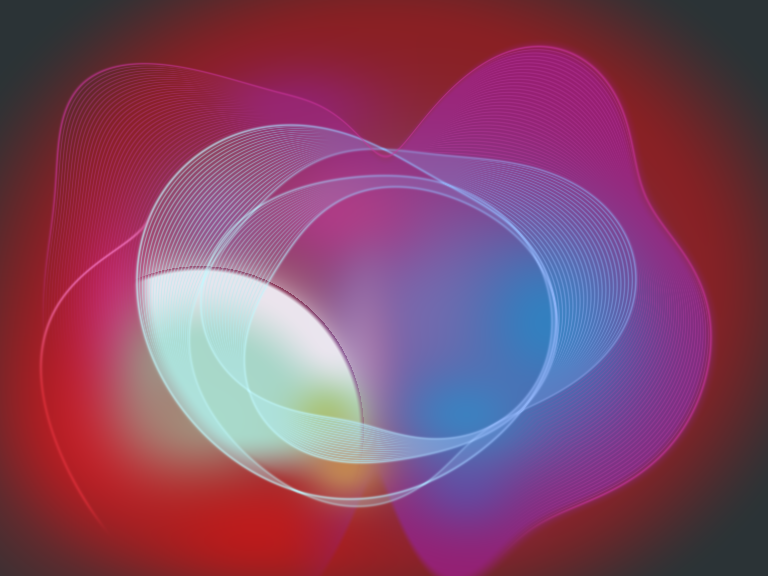
Write a Shadertoy shader that draws this background.

```glsl
// Translucent twisted line ribbons around a glowing heart of colour on dark red.

// Soft elliptical patch of colour.
void glow(inout vec3 colour, vec2 p, vec2 centre, vec2 size, vec3 tint) {
    vec2 q = (p - centre) / size;
    colour = mix(colour, tint, exp(-dot(q, q)));
}

// Closed curve: radius as a sum of four angular harmonics.
float loopRadius(float a, float mean, vec2 k1, vec2 k2, vec2 k3, vec2 k4) {
    return mean + dot(k1, vec2(cos(a), sin(a))) + dot(k2, vec2(cos(2.0 * a), sin(2.0 * a)))
         + dot(k3, vec2(cos(3.0 * a), sin(3.0 * a))) + dot(k4, vec2(cos(4.0 * a), sin(4.0 * a)));
}

// Periodic bump around an angle in degrees.
float bump(float a, float degreesAt, float width) {
    return exp(2.0 * (cos(a - radians(degreesAt)) - 1.0) / (width * width));
}

// Bright thin curve at signed distance d.
float edge(float d, float width) {
    return exp(-d * d / (width * width));
}

// Fine lines spread between two curves; x is the veil, y the lines.
vec2 ribbon(float r, float ra, float rb, float count) {
    float span = max(abs(rb - ra), 0.003);
    float t = (r - min(ra, rb)) / span;
    float inside = smoothstep(-0.002, 0.002, min(t, 1.0 - t) * span);
    float phase = t * count;
    float blur = fwidth(phase);
    float wave = 0.5 + 0.5 * cos(6.2832 * phase);
    float line = mix(wave * wave, 0.4, smoothstep(0.3, 0.9, blur));
    return inside * vec2(1.0, line);
}

void mainImage(out vec4 fragColor, in vec2 fragCoord) {
    vec2 p = fragCoord / iResolution.y;
    p.x += 0.6667 - 0.5 * iResolution.x / iResolution.y;
    vec2 fromHeart = p - vec2(0.66, 0.453);
    float r = length(fromHeart);
    float a = atan(fromHeart.y, fromHeart.x);

    // Curves that bound the ribbons and petals
    float outer = loopRadius(a, 0.332, vec2(-0.066, -0.001), vec2(0.029, -0.022), vec2(0.010, 0.011), vec2(0));
    float swept = loopRadius(a, 0.329, vec2(0.030, -0.003), vec2(0.036, 0.036), vec2(0.023, 0.017), vec2(0.015, 0.010));
    float inner = loopRadius(a, 0.251, vec2(0.033, -0.027), vec2(0.013, 0.012), vec2(0.010, -0.010), vec2(0));
    float twist = loopRadius(a, 0.262, vec2(0.003, 0.019), vec2(0.042, -0.013), vec2(-0.009, -0.003), vec2(0));
    float petal = 0.585 - 0.30 * bump(a, 87.0, 0.34) - 0.29 * bump(a, 268.0, 0.2)
                - 0.13 * bump(a, 305.0, 0.45) - 0.08 * bump(a, 24.0, 0.3)
                - 0.12 * bump(a, 115.0, 0.3) + 0.08 * bump(a, 142.0, 0.25);
    float leftArc = 0.605 - 0.17 * bump(a, 157.0, 0.32);

    // Dark red ground fading to slate corners
    float vignette = length((p - vec2(0.667, 0.5)) / vec2(0.72, 0.60));
    vec3 colour = mix(vec3(0.54, 0.12, 0.13), vec3(0.17, 0.20, 0.21), smoothstep(0.74, 1.12, vignette));
    glow(colour, p, vec2(0.20, 0.26), vec2(0.22, 0.23), vec3(0.78, 0.10, 0.12));
    glow(colour, p, vec2(0.45, 0.09), vec2(0.20, 0.11), vec3(0.74, 0.10, 0.10));

    // Left pink and grey bloom
    glow(colour, p, vec2(0.22, 0.46), vec2(0.09, 0.17), vec3(0.80, 0.10, 0.42));
    glow(colour, p, vec2(0.28, 0.37), vec2(0.09, 0.14), vec3(0.62, 0.56, 0.52));
    glow(colour, p, vec2(0.36, 0.27), vec2(0.13, 0.09), vec3(0.64, 0.56, 0.48));

    // Magenta petals on the right, indigo towards the heart
    float inPetal = smoothstep(0.018, -0.018, r - petal);
    float rightSide = smoothstep(0.48, 0.72, p.x + 0.12 * smoothstep(0.5, 0.8, p.y));
    vec3 petalTint = mix(vec3(0.60, 0.11, 0.46), vec3(0.40, 0.24, 0.60),
                         exp(-pow(length((p - vec2(0.98, 0.36)) / vec2(0.25, 0.21)), 2.0)));
    colour = mix(colour, petalTint, inPetal * rightSide * 0.93);
    glow(colour, p, vec2(0.52, 0.81), vec2(0.15, 0.08), vec3(0.57, 0.12, 0.40));
    glow(colour, p, vec2(0.81, 0.16), vec2(0.09, 0.08), vec3(0.40, 0.24, 0.60));

    // Heart: lavender, blue, rose
    glow(colour, p, vec2(0.38, 0.62), vec2(0.13, 0.12), vec3(0.56, 0.25, 0.50));
    glow(colour, p, vec2(0.75, 0.46), vec2(0.24, 0.24), vec3(0.48, 0.40, 0.67));
    glow(colour, p, vec2(0.95, 0.44), vec2(0.14, 0.16), vec3(0.20, 0.50, 0.75));
    glow(colour, p, vec2(0.81, 0.28), vec2(0.13, 0.09), vec3(0.24, 0.50, 0.75));
    glow(colour, p, vec2(0.59, 0.63), vec2(0.13, 0.09), vec3(0.68, 0.23, 0.52));
    glow(colour, p, vec2(0.635, 0.40), vec2(0.05, 0.14), vec3(0.60, 0.43, 0.65));

    // Pale petal: mint, whitening to its crisp rim
    float rim = length(p - vec2(0.347, 0.253)) - 0.281;
    float inPale = smoothstep(0.004, -0.006, rim) + 0.5 * exp(-max(rim, 0.0) / 0.03) * step(0.004, rim);
    inPale *= smoothstep(0.01, -0.03, r - outer) * smoothstep(0.15, 0.25, p.y);
    vec3 paleTint = mix(vec3(0.66, 0.87, 0.81), vec3(0.94, 0.93, 0.96),
                       smoothstep(-0.13, -0.02, rim) * smoothstep(0.26, 0.4, p.y));
    colour = mix(colour, paleTint, clamp(inPale, 0.0, 1.0) * smoothstep(0.66, 0.53, p.y) * 0.95);
    glow(colour, p, vec2(0.565, 0.28), vec2(0.06, 0.05), vec3(0.66, 0.78, 0.50));
    glow(colour, p, vec2(0.60, 0.19), vec2(0.07, 0.06), vec3(0.76, 0.52, 0.32));

    // Ribbons of lines, cyan at lower left and blue at right
    vec3 lineTint = mix(vec3(0.70, 0.92, 0.94), vec3(0.52, 0.66, 0.93), smoothstep(0.45, 0.85, p.x + 0.4 * (p.y - 0.4)));
    vec2 broad = ribbon(r, outer, swept, 22.0);
    vec2 narrow = ribbon(r, inner, twist, 17.0);
    float lowLight = smoothstep(0.55, 0.25, p.y);
    colour = mix(colour, lineTint, broad.x * (0.10 + 0.20 * lowLight * smoothstep(0.65, 0.3, p.x)) + 0.42 * broad.y);
    colour = mix(colour, lineTint, narrow.x * (0.08 + 0.32 * lowLight) + 0.34 * narrow.y);

    // Faint pink mesh on the outer petals
    float upper = smoothstep(0.35, 0.75, p.y);
    vec2 mesh = ribbon(r, max(outer, swept), petal, 34.0);
    float meshZone = upper + smoothstep(0.85, 1.05, p.x) * (1.0 - upper);
    colour = mix(colour, vec3(0.76, 0.25, 0.66), mesh.y * meshZone * 0.30);

    // Luminous rims
    float rims = 0.55 * edge(r - outer, 0.0025) + 0.35 * edge(r - swept, 0.0025)
               + 0.45 * edge(r - inner, 0.0025) + 0.45 * edge(r - twist, 0.0025);
    colour = mix(colour, lineTint + 0.06, min(rims, 0.85));
    colour = mix(colour, vec3(0.80, 0.20, 0.62), 0.5 * edge(r - petal, 0.0025) * meshZone);
    float arcZone = smoothstep(0.84, 0.92, cos(a - radians(187.0)));
    vec3 arcTint = mix(vec3(0.85, 0.18, 0.22), vec3(0.95, 0.45, 0.75), smoothstep(0.3, 0.55, p.y));
    colour = mix(colour, arcTint, 0.7 * edge(r - leftArc, 0.003) * arcZone);

    fragColor = vec4(clamp(colour, 0.0, 1.0), 1.0);
}
```
